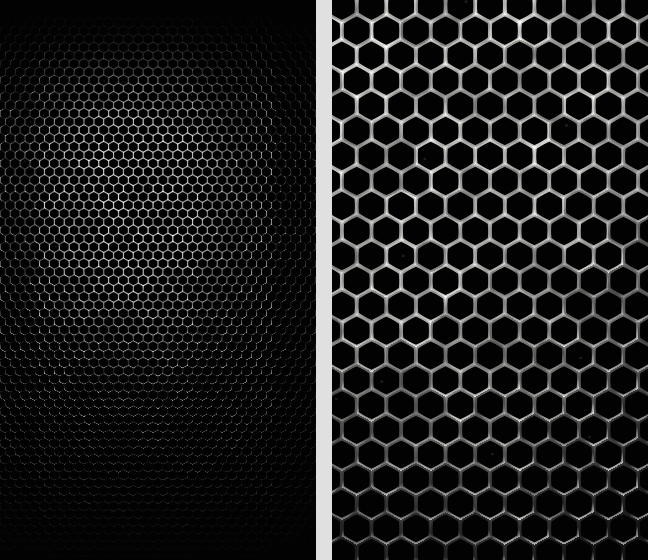
Left, the full canvas; right, a detail of the centre.
Reproduce this pattern procedurally as a WebGL 2 fragment shader.

```glsl
#version 300 es
precision highp float;
// Black perforated metal mesh: hexagonal holes with pale rims lit from the upper middle.

uniform vec2 u_resolution;
out vec4 fragColor;

const float COLUMNS = 32.0;              // holes across
const float ROW_DENSITY = 67.0;          // rows per height where they are widest
const float ROW_SQUEEZE = 17.0;          // extra density away from that height
const float WIDEST_ROW = 0.65;
const float ROW_STEP = 0.8660254;        // row spacing of a unit hexagonal lattice
const float RIM_HALF_WIDTH = 0.062;      // in hole pitches
const float ROUNDING = 0.22;             // 0 = sharp hexagon, 1 = circle
const float WEAR = 0.28;                 // brightness variation between holes
const float SPECK_CHANCE = 0.05;
const vec2 LIGHT_POS = vec2(0.43, 0.66);
const vec3 HOLE_COLOR = vec3(0.008);
const vec3 RIM_COLOR = vec3(0.69, 0.69, 0.68);

float hash(vec2 p) {
    vec3 q = fract(vec3(p.xyx) * 0.1031);
    q += dot(q, q.yzx + 33.33);
    return fract((q.x + q.y) * q.z);
}

float valueNoise(vec2 p) {
    vec2 i = floor(p), f = fract(p);
    f = f * f * (3.0 - 2.0 * f);
    return mix(mix(hash(i), hash(i + vec2(1.0, 0.0)), f.x),
               mix(hash(i + vec2(0.0, 1.0)), hash(i + 1.0), f.x), f.y);
}

// Row coordinate, with rows slightly closer together toward the ends
float rowAt(float y) {
    float d = y - WIDEST_ROW;
    float cubic = d * d * d + WIDEST_ROW * WIDEST_ROW * WIDEST_ROW;
    return ROW_DENSITY * y + ROW_SQUEEZE / 3.0 * cubic;
}

// Offset from the nearest hole center
vec2 hexOffset(vec2 p) {
    vec2 period = vec2(1.0, 2.0 * ROW_STEP);
    vec2 a = mod(p, period) - 0.5 * period;
    vec2 b = mod(p - 0.5 * period, period) - 0.5 * period;
    return dot(a, a) < dot(b, b) ? a : b;
}

// Distance measure of a rounded hexagon with a vertex on top; 0.5 at mid edge
float hexRadius(vec2 q) {
    vec2 a = abs(q);
    float hexagon = max(a.x, dot(a, vec2(0.5, ROW_STEP)));
    return mix(hexagon, length(q), ROUNDING);
}

// Light over the whole sheet, falling off to the borders
float sheetLight(vec2 uv) {
    float rise = smoothstep(-0.06, 0.52, uv.y);
    float top = 1.0 - smoothstep(0.74, 1.0, uv.y);
    float side = 1.0 - 0.65 * pow(abs(uv.x - LIGHT_POS.x) * 1.75, 3.0);
    return rise * top * clamp(side, 0.0, 1.0);
}

void main() {
    vec2 uv = gl_FragCoord.xy / u_resolution;
    vec2 p = vec2(uv.x * COLUMNS, rowAt(uv.y) * ROW_STEP);
    vec2 q = hexOffset(p);
    vec2 cell = round((p - q) / vec2(0.5, ROW_STEP)) + 7.0;
    float pixel = COLUMNS / u_resolution.x;

    // Rim of the hole
    float edge = 0.5 - RIM_HALF_WIDTH;
    float radius = hexRadius(q);
    float rim = smoothstep(edge - 0.6 * pixel, edge + 0.6 * pixel, radius);

    // Away from the light only the far wall of each hole catches it
    vec2 away = (uv - LIGHT_POS) * vec2(0.8, 1.0);
    float facing = dot(normalize(q + 1e-5), normalize(away + 1e-5));
    float oneSided = smoothstep(0.1, 0.42, length(away));
    float wall = mix(1.0, smoothstep(0.25, 0.9, facing), 0.93 * oneSided);

    // Brighter junctions, uneven finish
    float junction = 1.0 + 0.35 * smoothstep(0.5, 0.577, length(q));
    float finish = 1.0 - WEAR * hash(cell) - 0.25 * valueNoise(p * 2.7);
    float level = rim * wall * junction * finish * sheetLight(uv) * 1.25;

    // Faint dust inside some holes
    vec2 dustPos = (vec2(hash(cell + 11.3), hash(cell + 27.1)) - 0.5) * 0.6;
    float dust = 1.0 - smoothstep(0.03, 0.03 + pixel, length(q - dustPos));
    dust *= step(1.0 - SPECK_CHANCE, hash(cell + 53.7)) * 0.16 * sheetLight(uv);

    vec3 color = HOLE_COLOR + RIM_COLOR * (level + dust * (1.0 - rim));
    fragColor = vec4(min(color, vec3(1.0)), 1.0);
}
```
